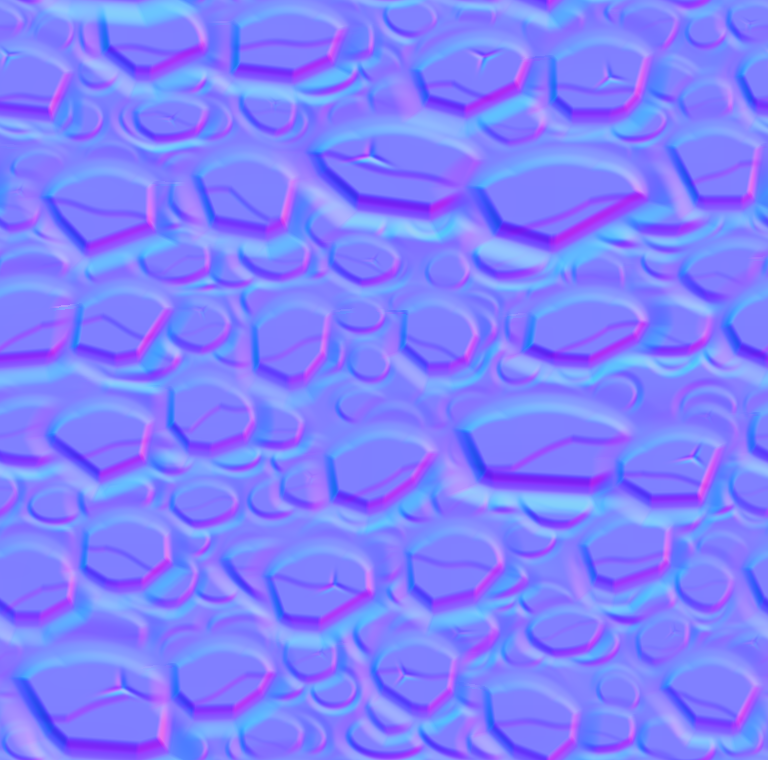
Give the GLSL for this texture map, as a Shadertoy shader.

```glsl
// Tangent-space normal map of a rubble wall: flat stones with faceted fronts in mud.
// Wrapped jittered grids lay stones over a noisy ground, small ones first;
// the slope of that height field is then encoded as colour.

float hash(vec2 p) {
    return fract(sin(dot(p, vec2(127.1, 311.7))) * 43758.5453);
}

// Value noise that repeats after "period" cells
float wrappedNoise(vec2 uv, vec2 period) {
    vec2 p = uv * period, i = floor(p), f = fract(p);
    f = f * f * f * (f * (f * 6.0 - 15.0) + 10.0);
    vec2 a = mod(i, period), b = mod(i + 1.0, period);
    return mix(mix(hash(a), hash(vec2(b.x, a.y)), f.x),
               mix(hash(vec2(a.x, b.y)), hash(b), f.x), f.y);
}

// Steepness of a flank by direction: sharp sides, broad front, soft crown
float flankSteepness(float up) {
    return up > 0.0 ? mix(6.5, 2.6, min(up * 1.25, 1.0)) : mix(6.5, 2.7, -up);
}

// Three-armed chip in the top face
float chip(vec2 p, float turn) {
    float len = length(p);
    float arm = len * sin(1.5 * atan(p.y, p.x) + turn);
    return exp(-len * len * 25.0 - arm * arm * 300.0);
}

// x: outline distance (negative inside), y: surface height; p is in stone radii
vec2 stoneShape(vec2 p, vec2 id, float detail) {
    float len = length(p);
    float up = p.y / max(len, 0.001);
    float edge = len - 1.0;
    float rise = -edge * flankSteepness(up);

    // Flat facets cut the lower half of the larger stones
    if (detail > 0.3 && p.y < 0.5) {
        for (int i = 0; i < 5; i++) {
            float random = hash(id + float(i) * 3.17);
            float angle = 3.0 + 0.68 * (float(i) + 0.9 * random);
            vec2 n = vec2(cos(angle), sin(angle));
            float side = dot(p, n) - mix(0.72, 0.98, fract(random * 37.0));
            side = mix(len - 1.0, side, detail);
            edge = max(edge, side);
            rise = min(rise, -side * flankSteepness(n.y));
        }
    }
    rise = clamp(rise, 0.0, 1.0);
    float relief = mix(smoothstep(0.0, 1.0, rise), smoothstep(0.45, 1.0, rise), 0.35 * detail);

    // The mud sinks deepest under the front
    float trench = mix(0.11, 0.015, smoothstep(-0.7, 0.6, up));
    float surface = mix(-trench, 0.045, relief);

    // A bent step across the plateau, and a chip on some stones
    if (detail > 0.3 && rise > 0.0) {
        float random = hash(id + 5.3);
        float bend = (random - 0.5) * 1.8;
        float crease = p.y + 0.4 * fract(random * 23.0) - 0.1
                     + clamp(p.x * bend, -0.22, 0.3) + 0.04 * sin(p.x * 6.0 + bend * 9.0);
        surface -= 0.03 * detail * rise * (1.0 - smoothstep(-0.08, 0.08, crease));
        vec2 chipAt = fract(random * vec2(51.0, 83.0)) * 0.7 - vec2(0.35, 0.1);
        if (fract(random * 13.0) > 0.6) {
            surface -= 0.04 * detail * rise * chip(p - chipAt, bend * 3.0);
        }
    }
    return vec2(edge, surface);
}

// Lays one staggered grid of stones over the height; grid.y must be even
float layStones(float height, vec2 uv, vec2 grid, vec2 radii, float relief, float detail, float seed) {
    float row0 = floor(uv.y * grid.y);
    for (int j = -1; j <= 1; j++) {
        float row = row0 + float(j);
        float shift = 0.5 * mod(row, 2.0);
        float col0 = floor(uv.x * grid.x - shift);
        for (int i = -1; i <= 1; i++) {
            vec2 cell = vec2(col0 + float(i), row);
            vec2 id = mod(cell, grid) + seed;
            float random = hash(id);
            vec2 jitter = fract(random * vec2(1.0, 29.0)) - 0.5;
            vec2 offset = uv - (cell + vec2(shift, 0.0) + 0.5 + 0.45 * jitter) / grid;
            if (length(offset) > 1.9 * radii.y) continue;

            // Wide stones are flatter, and some lean
            float size = hash(id + 7.9);
            float radius = mix(radii.x, radii.y, size) * (size > 0.84 ? 1.35 : 1.0);
            float aspect = mix(1.1, 0.66, size) - 0.15 * fract(random * 61.0);
            vec2 p = offset / (radius * vec2(1.0, aspect));
            p.y += 0.5 * (fract(random * 97.0) - 0.5) * p.x;
            if (dot(p, p) > 1.85) continue;
            vec2 stone = stoneShape(p, id, detail);
            float cover = 1.0 - smoothstep(-0.04, 0.36, stone.x);
            height = mix(height, radius * relief * stone.y, cover);
        }
    }
    return height;
}

float wallHeight(vec2 uv) {
    float mud = 0.006 * wrappedNoise(uv, vec2(9.0, 14.0));
    float h = layStones(mud - 0.003, uv, vec2(11.0, 16.0), vec2(0.026, 0.042), 0.75, 0.0, 31.0);
    h = layStones(h, uv, vec2(7.0, 10.0), vec2(0.036, 0.058), 0.85, 0.5, 57.0);
    h = layStones(h, uv, vec2(5.0, 6.0), vec2(0.060, 0.098), 1.0, 1.0, 11.0);
    return h + 0.2 * mud;
}

void mainImage(out vec4 fragColor, in vec2 fragCoord) {
    vec2 uv = fragCoord / iResolution.xy, slope = vec2(0.0);

    // Gradient from a small triangle of heights, which also softens the creases
    float reach = 0.0034;
    for (int k = 0; k < 3; k++) {
        float angle = float(k) * 2.0944;
        vec2 corner = vec2(cos(angle), sin(angle));
        slope += corner * wallHeight(uv + corner * reach) / (1.5 * reach);
    }
    vec3 normal = normalize(vec3(-slope, 1.0));
    fragColor = vec4(0.5 + 0.5 * normal.xy, min(1.0, 0.79 + 0.25 * normal.z), 1.0);
}
```
